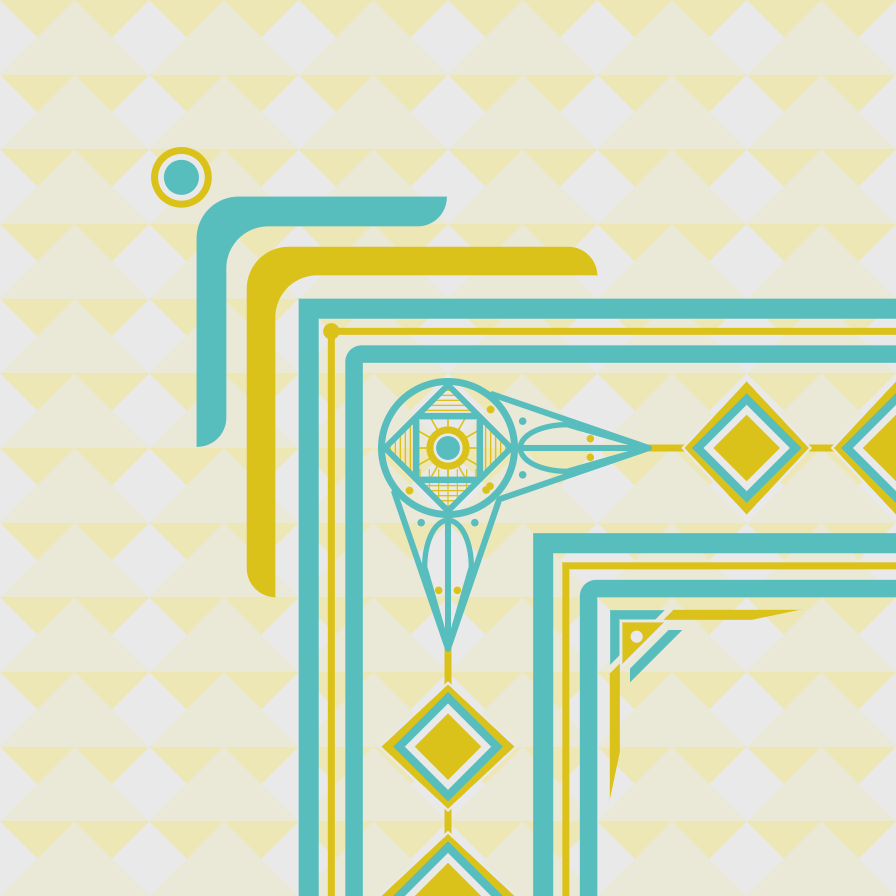
Give the GLSL for this background, as a Shadertoy shader.

```glsl
// Geometric deco corner: nested frames, medallion and diamond chain on a triangle-tiled ground.
#define SPAN 768.0      // design units along the canvas height
#define TILE 64.0       // row height of the ground pattern
#define HUB 384.0       // medallion centre on both axes
#define TIP 172.0       // wing length from the hub
#define GREY vec3(0.914, 0.914, 0.918)
#define CREAM vec3(0.918, 0.910, 0.843)
#define STRAW vec3(0.930, 0.900, 0.710)
#define TEAL vec3(0.340, 0.740, 0.740)
#define GOLD vec3(0.860, 0.760, 0.100)

float unitsPerPixel;

void paint(inout vec3 col, vec3 ink, float d) {
    col = mix(col, ink, clamp(0.5 - d / unitsPerPixel, 0.0, 1.0));
}

// Quadrant x > 0, y > 0 with a rounded corner
float corner(vec2 p, float r) {
    vec2 q = r - p;
    return min(max(q.x, q.y), 0.0) + length(max(q, 0.0)) - r;
}

float segment(vec2 p, vec2 a, vec2 b) {
    vec2 v = b - a;
    return length(p - a - v * clamp(dot(p - a, v) / dot(v, v), 0.0, 1.0));
}

float disc(vec2 p, vec2 c, float r) { return length(p - c) - r; }

// Light diamonds, cream triangles and small straw triangles
vec3 ground(vec2 p) {
    float a = abs(mod(p.x, 2.0 * TILE) - TILE);
    float b = mod(p.y, TILE);
    vec3 col = GREY;
    paint(col, CREAM, (a - b) * 0.707);
    paint(col, STRAW, max(b - a, b + a - TILE) * 0.707);
    return col;
}

// Two bent bars and the ringed dot
void brackets(inout vec3 col, vec2 p, vec2 s) {
    float bar = max(corner(s - 168.5, 36.0), -corner(s - 194.0, 36.0));
    vec2 end = vec2(383.0 - s.x, 194.0 - s.y + max(300.0 - s.x, 0.0));
    paint(col, TEAL, max(bar, corner(end, 25.0)));
    bar = max(corner(s - 211.5, 36.0), -corner(s - 236.0, 36.0));
    paint(col, GOLD, max(bar, corner(vec2(512.0 - s.x, s.y - 211.5), 25.0)));
    vec2 dotPos = vec2(155.5, 152.0);
    paint(col, GOLD, disc(p, dotPos, 26.0));
    paint(col, GREY, disc(p, dotPos, 20.0));
    paint(col, TEAL, disc(p, dotPos, 15.0));
}

// Thick band, thin line and rounded band, starting at the given offset
void frame(inout vec3 col, vec2 s, float start) {
    vec2 f = s - start;
    paint(col, TEAL, abs(f.y - 8.6) - 8.6);
    paint(col, GOLD, abs(f.y - 28.0) - 3.0);
    paint(col, TEAL, max(corner(f - 40.0, 14.0), f.y - 55.0));
}

void chain(inout vec3 col, vec2 k) {
    paint(col, GOLD, max(abs(k.y) - 3.0, TIP - k.x));
    vec2 c = abs(vec2(k.x - 128.0 * max(round(k.x / 128.0), 2.0), k.y));
    float outer = c.x * 1.07 + c.y, inner = c.x + c.y;
    paint(col, GREY, (outer - 60.0) * 0.7);
    paint(col, GOLD, (outer - 57.0) * 0.7);
    paint(col, TEAL, (inner - 47.0) * 0.707);
    paint(col, GREY, (inner - 37.0) * 0.707);
    paint(col, GOLD, (inner - 28.5) * 0.707);
}

// Tapered wing holding a pointed lens
void wing(inout vec3 col, vec2 k) {
    vec2 w = vec2(k.x, abs(k.y)), tip = vec2(TIP, 0.0), radii = vec2(40.0, 20.0);
    vec2 e = (w - vec2(102.0, 0.0)) / radii;
    float len = max(length(e), 0.01);
    float oval = abs((len - 1.0) * len / length(e / radii)) - 2.3;
    float line = min(segment(w, vec2(38.0, 46.0), tip), segment(w, vec2(58.0, 0.0), tip)) - 2.6;
    line = min(line, max(oval, w.x - 102.0));
    line = min(line, segment(w, vec2(102.0, 20.0), tip) - 2.3);
    paint(col, TEAL, min(line, disc(w, vec2(64.0, 23.0), 3.2)));
    paint(col, GOLD, disc(w, vec2(122.0, 8.0), 3.2));
}

void medallion(inout vec3 col, vec2 m, vec2 k) {
    vec2 a = abs(m);
    float box = max(a.x, a.y), diamond = (a.x + a.y - 54.0) * 0.707, r = length(m);
    // Fine hatching and rays
    float hatch = abs(mod(box, 4.3) - 2.15) - 0.6;
    paint(col, GOLD, max(hatch, max(30.0 - box, diamond)));
    float stripes = abs(mod(m.x + 4.0, 8.0) - 4.0) - 0.5;
    paint(col, GOLD, max(stripes, max(18.0 - m.y, diamond)));
    float slice = 6.28318 / 12.0, angle = mod(atan(m.y, m.x) + slice * 0.5, slice) - slice * 0.5;
    paint(col, GOLD, max(abs(r * sin(angle)) - 0.7, box - 27.0));
    // Square, diamond and ring
    paint(col, TEAL, max(abs(box - 27.3) - 2.8, diamond));
    paint(col, TEAL, min(abs(diamond) - 2.6, abs(r - 57.0) - 3.0));
    // Centre and rim dots
    paint(col, GOLD, r - 18.5);
    paint(col, GREY, r - 12.5);
    paint(col, TEAL, r - 10.2);
    paint(col, GOLD, min(disc(k, vec2(36.5, -33.0), 3.3), disc(k, vec2(36.0, 32.7), 3.3)));
}

// Small triangle with tapered side bars
void cornerPiece(inout vec3 col, vec2 o) {
    float t = (o.x + o.y) * 0.707;
    paint(col, TEAL, max(-o.y, t - 33.0));
    paint(col, GREY, max(8.0 - o.y, t - 42.5));
    paint(col, GOLD, max(10.5 - o.y, t - 40.0));
    paint(col, GREY, disc(o, vec2(22.7), 5.2));
    paint(col, TEAL, max(17.0 - o.y, abs(t - 51.6) - 4.2));
    float bar = max(abs(o.y - 4.0) - 4.3, 38.2 - t);
    paint(col, GOLD, max(bar, o.y - (161.0 - o.x) * 0.21));
}

void mainImage(out vec4 fragColor, in vec2 fragCoord) {
    unitsPerPixel = SPAN / iResolution.y;
    vec2 p = vec2(fragCoord.x, iResolution.y - fragCoord.y) * unitsPerPixel;
    vec2 s = vec2(max(p.x, p.y), min(p.x, p.y)); // mirrored across the diagonal
    vec2 k = s - HUB;
    vec3 col = ground(p);
    brackets(col, p, s);
    frame(col, s, 256.0);
    paint(col, GOLD, disc(s, vec2(284.0), 7.0));
    frame(col, s, 457.0);
    chain(col, k);
    wing(col, k);
    medallion(col, p - HUB, k);
    cornerPiece(col, s - 523.0);
    fragColor = vec4(col, 1.0);
}
```
